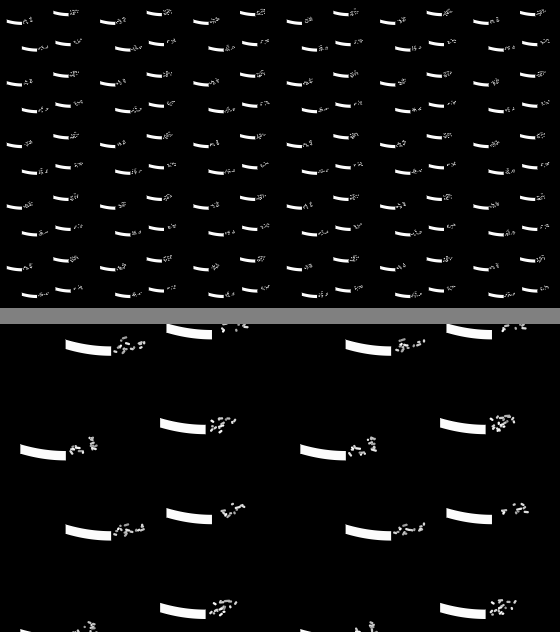
Top, the full canvas; bottom, a detail of the centre.
Give the GLSL for this pattern, as a WebGL 2 fragment shader.

```glsl
#version 300 es
precision highp float;
// Curved white dashes, each trailing a spray of specks, four to a cell on a black tiling grid.

uniform vec2 u_resolution;
out vec4 fragColor;

const vec2 GRID = vec2(6.0, 5.0);        // repeats across and down
const vec2 CELL = vec2(128.0, 84.6);     // cell size in pattern units
const vec3 BACKGROUND = vec3(0.0);
const vec3 INK = vec3(0.99);
const float DASH_LENGTH = 20.8;
const float DASH_WIDTH = 4.3;
const float DASH_SAG = 3.1;              // drop from left end to right end
const int SPECKS = 22;                   // most specks in one spray
const vec2 SPRAY_SIZE = vec2(12.0, 6.2);
const float SPRAY_RISE = 0.32;           // upward slope of the spray
const float SPECK_RADIUS = 0.52;
const float SPECK_STRETCH = 1.0;         // largest half length of a speck
const float DRIFT = 0.9;                 // how far specks wander between repeats
const float FLICKER = 0.14;              // how much density varies between repeats
const float TAU = 6.2831853;

// Per dash: left end x, y from the cell top, gap before its spray, spray density
const vec4 DASHES[4] = vec4[4](
    vec4(9.3, 29.0, 1.2, 0.78),
    vec4(73.2, 17.0, 2.0, 0.80),
    vec4(30.0, 65.7, 2.6, 0.66),
    vec4(76.1, 58.2, 5.0, 0.42));

// Integer hash: three values from 0 to 1
vec3 hash3(uvec3 v) {
    v = v * 1664525u + 1013904223u;
    v.x += v.y * v.z; v.y += v.z * v.x; v.z += v.x * v.y;
    v ^= v >> 16u;
    v.x += v.y * v.z; v.y += v.z * v.x; v.z += v.x * v.y;
    return vec3(v >> 8u) / 16777216.0;
}

float coverage(float dist, float pixel) {
    return clamp(0.5 - dist / pixel, 0.0, 1.0);
}

// Sagging bar with upright ends, starting at the origin
float dashDistance(vec2 p) {
    float t = 1.0 - clamp(p.x / DASH_LENGTH, 0.0, 1.0);
    float centre = -DASH_SAG * (1.0 - t * t);
    float side = abs(p.y - centre) - 0.5 * DASH_WIDTH;
    float ends = abs(p.x - 0.5 * DASH_LENGTH) - 0.5 * DASH_LENGTH;
    return max(side, ends);
}

float segmentDistance(vec2 p, vec2 halfAxis) {
    float t = clamp(dot(p, halfAxis) / max(dot(halfAxis, halfAxis), 1e-4), -1.0, 1.0);
    return length(p - halfAxis * t);
}

// Specks that change smoothly from cell to cell and wrap around the grid
float spray(vec2 p, vec2 cell, int id, float density, float pixel) {
    float ink = 0.0;
    for (int i = 0; i < SPECKS; i++) {
        vec3 place = hash3(uvec3(uint(i), uint(id), 7u));
        vec3 look = hash3(uvec3(uint(i), uint(id), 31u));
        vec2 turns = cell / GRID;
        vec2 wave = sin(TAU * (vec2(turns.x + turns.y, turns.y - turns.x) + look.xy));
        if (place.z + FLICKER * wave.x > density) continue;

        vec2 centre = vec2(place.x, place.y - 0.5) * SPRAY_SIZE;
        centre.y += SPRAY_RISE * (centre.x - 0.4 * SPRAY_SIZE.x);
        centre += DRIFT * wave;
        float angle = TAU * look.x;
        vec2 halfAxis = SPECK_STRETCH * look.y * vec2(cos(angle), 0.6 * sin(angle));
        float dist = segmentDistance(p - centre, halfAxis) - SPECK_RADIUS;
        ink = max(ink, coverage(dist, pixel) * mix(0.6, 1.0, look.z));
    }
    return ink;
}

void main() {
    vec2 grid = gl_FragCoord.xy / u_resolution * GRID;
    vec2 cell = mod(floor(grid), GRID);
    vec2 p = fract(grid) * CELL;
    vec2 pixelSize = CELL * GRID / u_resolution;
    float pixel = max(pixelSize.x, pixelSize.y);

    float ink = 0.0;
    for (int id = 0; id < 4; id++) {
        vec4 dash = DASHES[id];
        vec2 q = p - vec2(dash.x, CELL.y - dash.y);
        ink = max(ink, coverage(dashDistance(q), pixel));
        vec2 fromEnd = q - vec2(DASH_LENGTH + dash.z, 0.0);
        ink = max(ink, spray(fromEnd, cell, id, dash.w, pixel));
    }
    fragColor = vec4(mix(BACKGROUND, INK, ink), 1.0);
}
```
